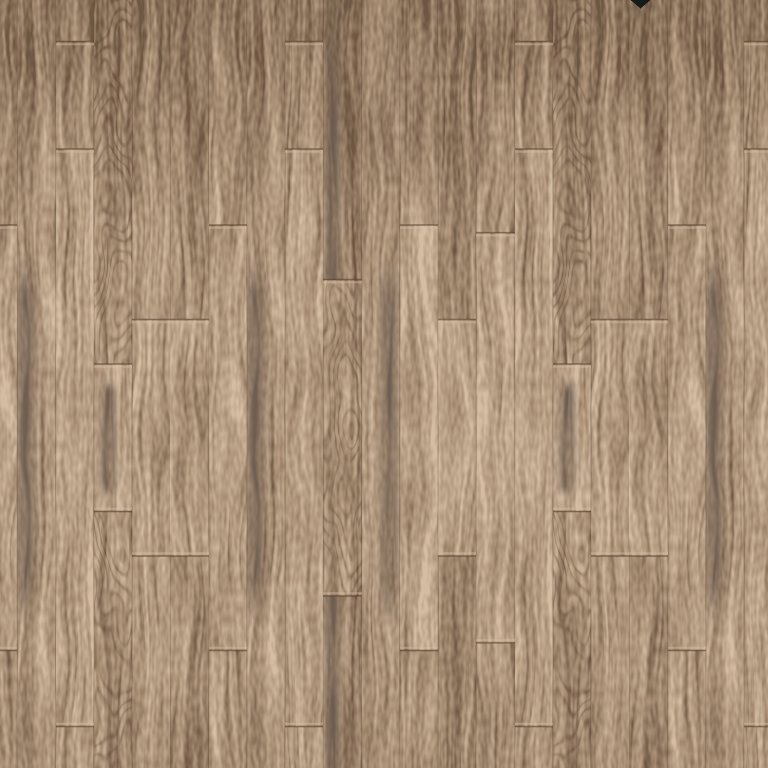
This texture is drawn by a WebGL 2 fragment shader. Its source:

```glsl
#version 300 es
precision highp float;
// Oak strip floor: narrow upright planks whose butt joints lie in pairs about one
// horizontal axis. The twelve-plank set repeats across; stretched gradient noise
// makes the grain, with ring figure and smoky heartwood streaks on some planks.
uniform vec2 u_resolution;
out vec4 fragColor;

const float PLANK_WIDTH = 0.0498;
const float SET_START = 0.172;     // left edge of the first full set
const float SET_SIZE = 12.0;
const float AXIS_Y = 0.43;         // joints are paired about this height
const float UPPER_JOINT = 0.516;   // extra joint near the top, from the axis
const float SEAM_HALF = 0.0008;
const float JOINT_HALF = 0.0010;
const float GRAIN = 0.62;
const vec3 DARK = vec3(0.43, 0.34, 0.26);
const vec3 MID = vec3(0.65, 0.55, 0.45);
const vec3 LIGHT = vec3(0.83, 0.74, 0.64);
const vec3 SMOKE = vec3(0.40, 0.335, 0.285);
const vec3 GROOVE = vec3(0.35, 0.26, 0.19);

// Per plank: half length of the centre board (2 = unbroken), tone inside, tone outside
const float HALF_LENGTH[12] = float[12](0.154, 0.154, 0.277, 2.0, 0.376, 0.206,
                                        2.0, 0.277, 0.154, 0.267, 0.376, 0.096);
const float INNER_TONE[12] = float[12](0.52, 0.52, 0.64, 0.52, 0.60, 0.42,
                                       0.55, 0.64, 0.58, 0.63, 0.62, 0.56);
const float OUTER_TONE[12] = float[12](0.47, 0.42, 0.48, 0.44, 0.54, 0.40,
                                       0.52, 0.44, 0.42, 0.52, 0.58, 0.42);

vec2 gradientAt(vec2 cell) {
    float h = fract(sin(dot(cell, vec2(127.1, 311.7))) * 43758.55);
    return vec2(cos(6.2832 * h), sin(6.2832 * h));
}

float noise(vec2 p) {
    vec2 i = floor(p), f = fract(p);
    vec2 s = f * f * f * (f * (f * 6.0 - 15.0) + 10.0);
    vec2 e = vec2(1.0, 0.0);
    float low = mix(dot(gradientAt(i), f), dot(gradientAt(i + e), f - e), s.x);
    float high = mix(dot(gradientAt(i + e.yx), f - e.yx),
                     dot(gradientAt(i + e.xx), f - e.xx), s.x);
    return mix(low, high, s.y);
}

float line(float d, float halfWidth, float pixel) {
    return 1.0 - smoothstep(halfWidth - pixel, halfWidth + pixel, abs(d));
}

// Soft upright streak that fades out at its ends
float streak(float u, float centre, float width, float v, float reach) {
    float across = (u - centre) / width;
    return exp(-across * across) * (1.0 - smoothstep(0.75 * reach, 1.1 * reach, abs(v)));
}

void main() {
    vec2 uv = gl_FragCoord.xy / u_resolution;
    float pixel = 0.8 / min(u_resolution.x, u_resolution.y);

    // Plank and board under this point; the left margin reuses planks 2 and 3
    float column = (uv.x - SET_START) / PLANK_WIDTH;
    float index = floor(column), u = fract(column);
    float plank = index < -2.5 ? mod(index + 6.0, SET_SIZE) : mod(index, SET_SIZE);
    int id = int(plank);
    float v = uv.y - AXIS_Y;
    float fold = abs(v);
    float halfLength = HALF_LENGTH[id];
    bool inner = fold < halfLength;
    bool hasUpper = id == 4 || id == 10;
    bool wide = inner && id < 2;          // two strips joined as one board
    float zone = inner ? 0.0 : (hasUpper && v > UPPER_JOINT ? 2.0 : 1.0);

    // Grain: broad bands, fine fibres, short pores
    float seed = 7.3 * (wide ? 0.0 : plank) + 41.0 * zone;
    float gx = plank + u + seed;
    float drift = noise(vec2(gx * 0.9, fold * 6.0 + seed));
    float bulge = (u - 0.5) * exp(-fold * fold / 0.008);
    float flow = gx + 0.35 * drift - 0.35 * bulge;
    float bands = noise(vec2(flow * 3.0, fold * 2.0));
    float fibres = noise(vec2(flow * 9.0, v * 9.0 + 5.0));
    float pores = noise(vec2(uv.x * 230.0, uv.y * 75.0));
    float grain = 0.55 * bands + 0.55 * fibres + 0.38 * pores;

    // Thin growth lines that come and go
    float growth = pow(0.5 + 0.5 * sin(6.2832 * (flow * 3.5 + 0.6 * bands)), 5.0);
    grain -= 0.28 * growth * smoothstep(-0.15, 0.3, noise(vec2(gx * 1.3, v * 7.0 + 9.0)));

    // Knot rings opening into arches on the figured planks
    bool figured = (id == 5 && inner) || (id == 11 && !inner);
    if (figured) {
        vec2 ringPoint = vec2(u - 0.75, v * 5.5);
        float ring = length(ringPoint) + 0.45 * noise(vec2(gx * 2.0, v * 16.0)) + 0.5 * drift;
        float arches = pow(0.5 + 0.5 * sin(ring * 34.0), 3.0);
        grain += 0.06 - 0.42 * arches * (0.65 + 0.8 * fibres);
    }

    // Board tone, with light gathered around the middle of the floor
    float tone = inner ? INNER_TONE[id] : OUTER_TONE[id];
    tone += zone > 1.5 ? -0.07 : 0.0;
    tone += 0.11 - 0.42 * fold * fold - 0.14 * smoothstep(0.2, 0.57, v);
    tone += 0.10 * noise(uv * 4.0);
    float level = clamp(tone + GRAIN * grain * 1.25, 0.0, 1.0);
    vec3 color = level < 0.5 ? mix(DARK, MID, level * 2.0) : mix(MID, LIGHT, level * 2.0 - 1.0);

    // Smoky heartwood
    float smoke = 0.0;
    if (id == 3) smoke = streak(u, 0.22, 0.24, v, 0.23);
    if (id == 6) smoke = streak(u, 0.72, 0.24, v, 0.23);
    if (id == 5 && !inner) smoke = streak(u, 0.25, 0.20, v, 0.6);
    if (id == 11 && inner) smoke = streak(u, 0.38, 0.20, v, 0.075);
    color = mix(color, SMOKE, smoke * clamp(0.62 + 0.9 * fibres + 0.5 * bands, 0.0, 0.9));

    // Side seams, left out inside the wide board
    float side = min(wide && id == 1 ? 1.0 : u, wide && id == 0 ? 1.0 : 1.0 - u);
    float seam = line(side * PLANK_WIDTH, SEAM_HALF, pixel);
    color = mix(color, GROOVE, seam * (0.30 + 0.3 * noise(vec2(index * 3.7, uv.y * 9.0))));

    // Butt joints: a dark cut with a worn pale lip on the centre board's side
    float joint = fold - halfLength;
    if (hasUpper && abs(v - UPPER_JOINT) < abs(joint)) joint = v - UPPER_JOINT;
    color = mix(color, LIGHT, 0.45 * line(joint + 0.0035, JOINT_HALF * 1.4, pixel));
    color = mix(color, GROOVE, 0.65 * line(joint, JOINT_HALF, pixel));

    // Small dark notch at the top edge
    float notch = abs(uv.x - 0.834) - 1.2 * (uv.y - 0.989);
    color = mix(color, vec3(0.09, 0.11, 0.10), 1.0 - smoothstep(-pixel, pixel, notch));

    fragColor = vec4(color, 1.0);
}
```
